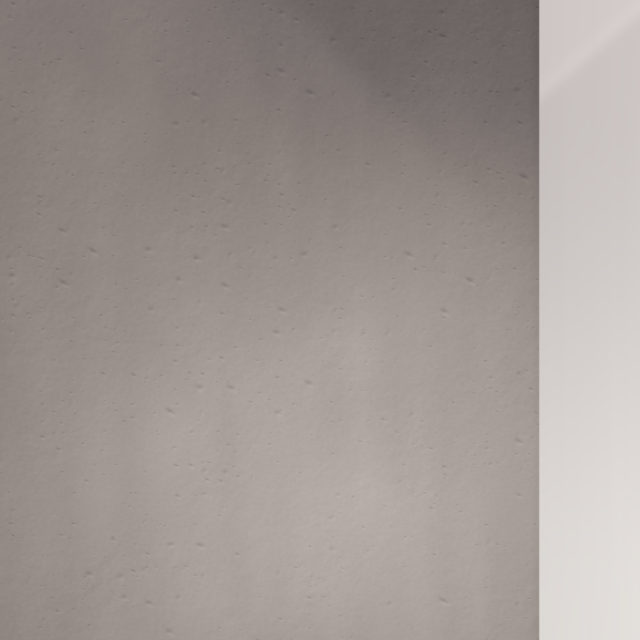
Write a Shadertoy shader that draws this texture.

```glsl
// A softly lit plaster wall beside a smooth pale panel with a faint reflection.
// Broad Gaussian glows and slanted shadows set the light; gradient noise gives
// the mottling and embossed grain, and hashed cells scatter small pits.

vec2 hash2(vec2 cell) {
    vec3 q = fract(cell.xyx * vec3(0.1031, 0.1030, 0.0973));
    q += dot(q, q.yzx + 33.33);
    return fract((q.xx + q.yz) * q.zy);
}

float gradientNoise(vec2 p) {
    vec2 i = floor(p), f = fract(p);
    vec2 u = f * f * f * (f * (f * 6.0 - 15.0) + 10.0);
    vec2 o = vec2(0.0, 1.0);
    float a = dot(hash2(i) * 2.0 - 1.0, f);
    float b = dot(hash2(i + o.yx) * 2.0 - 1.0, f - o.yx);
    float c = dot(hash2(i + o.xy) * 2.0 - 1.0, f - o.xy);
    float d = dot(hash2(i + o.yy) * 2.0 - 1.0, f - o.yy);
    return mix(mix(a, b, u.x), mix(c, d, u.x), u.y);
}

float fbm(vec2 p) {
    float sum = 0.0, amplitude = 0.5;
    for (int octave = 0; octave < 4; octave++) {
        sum += amplitude * gradientNoise(p);
        p = mat2(1.6, 1.2, -1.2, 1.6) * p + 17.3;
        amplitude *= 0.55;
    }
    return sum;
}

float glow(vec2 p, vec2 center, vec2 radius) {
    vec2 d = (p - center) / radius;
    return exp(-dot(d, d));
}

// Small hollows: a dark upper-left lip and a lit lower-right lip
float pits(vec2 p) {
    float shade = 0.0;
    for (int layer = 0; layer < 3; layer++) {
        float scale = 24.0 + 19.0 * float(layer);
        vec2 q = p * scale + 7.7 * float(layer);
        vec2 cell = floor(q);
        vec2 rnd = hash2(cell + 51.0);
        vec2 d = fract(q) - mix(vec2(0.3), vec2(0.7), hash2(cell + 9.0));
        d.y += (rnd.x - 0.5) * d.x;
        vec2 size = vec2(0.07 + 0.08 * rnd.x, 0.06 + 0.03 * rnd.y);
        float cluster = gradientNoise(cell / scale * 6.0 + 4.0);
        float present = step(0.83 - 0.5 * cluster, rnd.y);
        float lip = 0.6 * glow(d, vec2(0.05, -0.08), size) - glow(d, vec2(0.0), size);
        shade += present * lip * (0.3 + 0.7 * rnd.x);
    }
    return shade;
}

vec3 plaster(vec2 p) {
    // Broad light, brightest low and right of the middle
    float light = 0.44 + 0.25 * glow(p, vec2(0.55, 0.22), vec2(0.71, 0.56));
    light += 0.045 * (1.0 - smoothstep(0.1, 0.5, p.x)) * smoothstep(0.4, 1.0, p.y);
    light += 0.022 * glow(p, vec2(0.54, 0.46), vec2(0.10, 0.07));
    light += 0.020 * glow(p, vec2(0.29, 0.31), vec2(0.06, 0.08));
    light += 0.018 * glow(p, vec2(0.57, 0.22), vec2(0.09, 0.06));
    light -= 0.015 * glow(p, vec2(0.35, 0.29), vec2(0.03, 0.09));

    // Slanted shadows falling from the top
    float high = smoothstep(0.55, 0.95, p.y);
    float mainEdge = dot(p - vec2(0.42, 1.0), vec2(0.73, 0.68));
    float sideEdge = dot(p - vec2(0.345, 1.0), vec2(0.94, 0.35));
    light -= 0.038 * high * smoothstep(-0.01, 0.05, mainEdge);
    light -= 0.014 * high * smoothstep(-0.015, 0.03, sideEdge);

    // Cloudy stains and faint vertical trowel streaks
    light += 0.045 * fbm(p * vec2(5.0, 4.0) + 2.0);
    light += 0.012 * gradientNoise(p * vec2(22.0, 3.0));

    // Grain embossed by a light from the lower right
    vec2 toLight = vec2(0.0011, -0.0015);
    float relief = fbm((p - toLight) * 48.0) - fbm((p + toLight) * 48.0);
    float roughness = 0.75 + 0.8 * gradientNoise(p * 7.0 + 31.0);
    light += 0.055 * roughness * relief;
    light += 0.013 * gradientNoise(p * vec2(150.0, 190.0));
    light += 0.085 * pits(p);

    // Narrow darkening where the wall ends
    light -= 0.018 * smoothstep(0.825, 0.8425, p.x);
    vec3 tint = mix(vec3(0.0, -0.030, -0.034), vec3(0.0, -0.034, -0.054),
                    smoothstep(0.42, 0.56, light));
    return light + tint;
}

vec3 panel(vec2 p) {
    float across = (p.x - 0.8425) / 0.1575;
    float light = mix(0.875, 0.785, smoothstep(0.05, 0.85, p.y));
    light += 0.025 * (across - 0.4);

    // Diagonal reflection across the upper corner
    float streak = p.y - (0.845 + 0.135 * across);
    light += 0.028 * smoothstep(-0.02, 0.025, streak);
    light += 0.018 * glow(vec2(streak, 0.0), vec2(0.008, 0.0), vec2(0.018, 1.0));
    light += 0.006 * gradientNoise(p * vec2(60.0, 2.0));
    return light + mix(vec3(0.0, -0.016, -0.030), vec3(0.0, -0.028, -0.034), p.y);
}

void mainImage(out vec4 fragColor, in vec2 fragCoord) {
    vec2 uv = fragCoord / iResolution.xy;
    float pixel = 1.0 / iResolution.x;
    float side = smoothstep(0.8425 - pixel, 0.8425 + pixel, uv.x);
    vec3 color = mix(plaster(uv), panel(uv), side);
    fragColor = vec4(clamp(color, 0.0, 1.0), 1.0);
}
```
